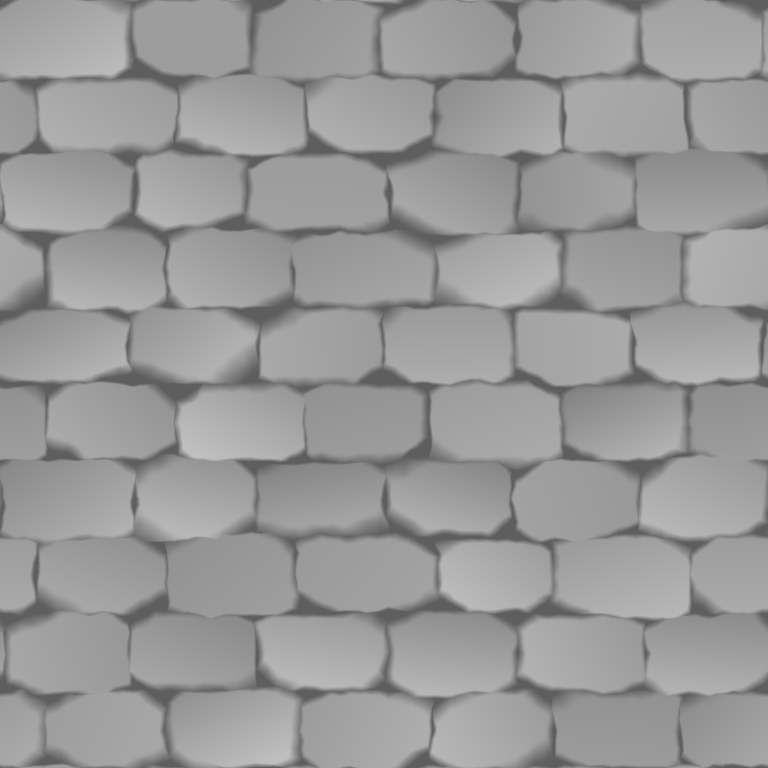
This texture is drawn by a three.js fragment shader. Its source:

```glsl
// Grey cobblestone wall: 6 by 10 staggered, faceted stones with soft dark joints.
varying vec2 vUv;

const vec2 REPEATS = vec2(6.0, 10.0);   // stones across, rows up
const float ASPECT = 1.6667;            // stone width in row heights
const float ROW_SHIFT = 0.35;           // stagger of every other row
const float FLOOR_GREY = 0.37;
const float JOINT_GREY = 0.42;

float hash(vec2 p) {
  vec3 q = fract(vec3(p.xyx) * 0.1031);
  q += dot(q, q.yzx + 33.33);
  return fract((q.x + q.y) * q.z);
}

// Random value number n of one stone
float stoneRandom(vec2 id, float n) {
  return hash(id + vec2(n * 17.3 + 3.1, n * 5.7 + 9.4));
}

// Linear interpolation keeps the chipped edges angular
float chipNoise(vec2 p) {
  vec2 i = floor(p);
  vec2 f = fract(p);
  float low = mix(hash(i), hash(i + vec2(1.0, 0.0)), f.x);
  float high = mix(hash(i + vec2(0.0, 1.0)), hash(i + vec2(1.0, 1.0)), f.x);
  return mix(low, high, f.y);
}

float softMin(float a, float b, float k) {
  float h = max(k - abs(a - b), 0.0) / k;
  return min(a, b) - h * h * k * 0.25;
}

float softMax(float a, float b, float k) {
  return -softMin(-a, -b, k);
}

// Position of the joint to the left of a stone
float jointX(vec2 cell) {
  return cell.x + 0.13 * (stoneRandom(mod(cell, REPEATS), 1.0) - 0.5);
}

// Distance inside a straight edge with the given outward normal
float edgeDepth(vec2 q, vec2 halfSize, vec2 normal) {
  return dot(abs(normal), halfSize) - dot(normal, q);
}

// Brightness of one stone: a tilted top cut by four sides and four corners
float stone(vec2 p, vec2 cell) {
  vec2 id = mod(cell, REPEATS);
  float left = jointX(cell);
  float right = jointX(cell + vec2(1.0, 0.0));
  vec2 center = vec2(0.5 * (left + right) * ASPECT,
                     cell.y + 0.5 + 0.05 * (stoneRandom(id, 2.0) - 0.5));
  vec2 halfSize = vec2(0.5 * (right - left) * ASPECT,
                       mix(0.48, 0.56, stoneRandom(id, 3.0)));
  vec2 q = p - center;

  // Tilted top, usually lighter towards the bottom
  vec2 tilt = vec2(mix(-0.06, 0.06, stoneRandom(id, 4.0)),
                   mix(-0.15, 0.01, stoneRandom(id, 5.0)));
  float grey = mix(0.585, 0.68, stoneRandom(id, 6.0)) + dot(tilt, q);

  // Chipped outline
  vec2 chipAt = q * 3.5 + 40.0 + id * 13.0;
  float chip = 0.10 * (chipNoise(chipAt) - 0.5)
             + 0.04 * (chipNoise(chipAt * 2.3) - 0.5);

  for (int k = 0; k < 4; k++) {
    float n = float(k);
    float angle = n * 1.5708;
    float sideSlope = mix(1.8, 7.0, stoneRandom(id, 10.0 + n));
    float side = edgeDepth(q, halfSize, vec2(cos(angle), sin(angle))) + chip;
    grey = softMin(grey, JOINT_GREY + sideSlope * side, 0.05);

    vec2 corner = vec2(k < 2 ? 1.0 : -1.0, mod(n, 2.0) * 2.0 - 1.0);
    float lean = mix(0.35, 0.8, stoneRandom(id, 20.0 + n));
    float cut = mix(0.05, 0.23, stoneRandom(id, 30.0 + n));
    float cornerSlope = mix(0.9, 4.0, stoneRandom(id, 40.0 + n));
    vec2 normal = normalize(corner * vec2(lean, 1.0));
    float bevel = edgeDepth(q, halfSize, normal) - cut + chip;
    grey = softMin(grey, JOINT_GREY + cornerSlope * bevel, 0.04);
  }
  return grey;
}

void main() {
  vec2 p = vUv * REPEATS;
  float row = floor(p.y);
  float grey = FLOOR_GREY;

  // The highest of the nearby stones shows
  for (int j = -1; j <= 1; j++) {
    float y = row + float(j);
    float shift = ROW_SHIFT * (1.0 - mod(y + 2.0, 2.0));
    float x = p.x - shift;
    for (int i = -1; i <= 1; i++) {
      vec2 cell = vec2(floor(x) + float(i), y);
      grey = softMax(grey, stone(vec2(x * ASPECT, p.y), cell), 0.025);
    }
  }
  gl_FragColor = vec4(vec3(grey), 1.0);
}
```
